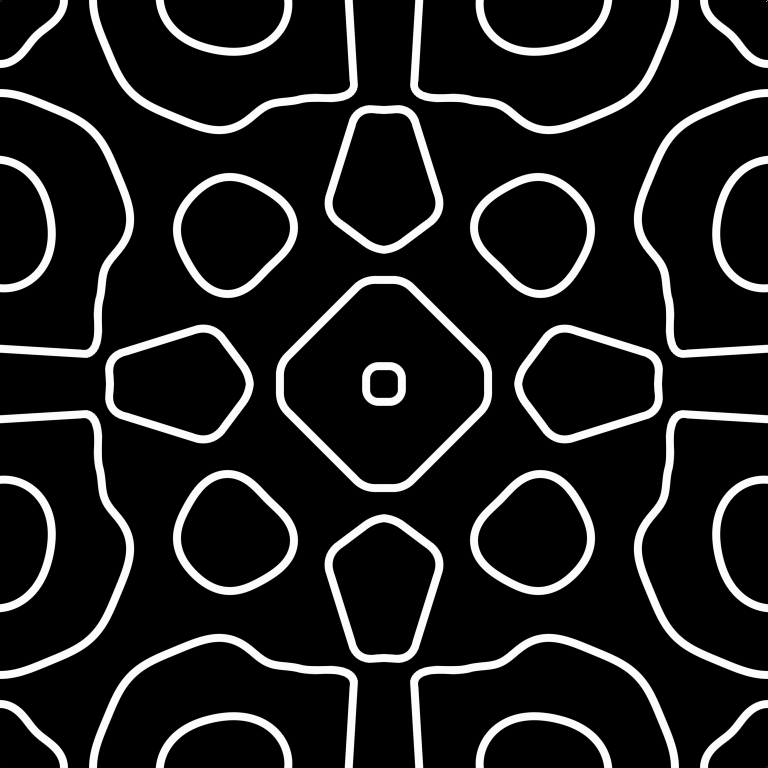
Give the GLSL for this pattern, as a Shadertoy shader.

```glsl
// White contour lines on black with the eightfold symmetry of a square tile.
// The plane is folded into one octant, where each outline is the zero set of
// a small field: smoothly joined half planes or a radius of layered cosines.

const vec3 INK = vec3(0.99);
const vec3 GROUND = vec3(0.0);
const float HALF_WIDTH = 0.0104;
const vec2 DIAGONAL = vec2(0.70711);

// Smooth maximum: intersects two fields with a rounded corner.
float smoothMax(float a, float b, float k) {
    float h = max(1.0 - abs(a - b) / k, 0.0);
    return max(a, b) + 0.25 * k * h * h;
}

float halfPlane(vec2 p, vec2 normal, float offset) {
    return dot(p, normal) - offset;
}

float roundBox(vec2 p, float size, float radius) {
    vec2 q = abs(p) - size + radius;
    return length(max(q, 0.0)) + min(max(q.x, q.y), 0.0) - radius;
}

// Closed curve, mirror symmetric about its axis; waves weigh cos(1..4 angle).
float waveRing(vec2 p, vec2 axis, float radius, vec4 waves) {
    float angle = atan(dot(p, vec2(-axis.y, axis.x)), dot(p, axis));
    vec4 harmonics = cos(angle * vec4(1.0, 2.0, 3.0, 4.0));
    return length(p) - radius - dot(waves, harmonics);
}

float diamond(vec2 p) {
    return smoothMax(halfPlane(p, DIAGONAL, 0.2284), p.x - 0.271, 0.021);
}

// Tapered petal lying along the horizontal axis.
float petal(vec2 p) {
    float front = halfPlane(p, vec2(1.0, -0.06), 0.7135);
    float side = halfPlane(p, vec2(0.298, 0.955), 0.281);
    float shoulder = halfPlane(p, vec2(-0.8, 0.6), -0.2656);
    float back = 0.349 - p.x;
    float body = smoothMax(smoothMax(front, side, 0.04), shoulder, 0.045);
    return smoothMax(body, back, 0.02);
}

float gaussian(float x, float width) {
    return exp(-x * x / (width * width));
}

// Wavy lobe open to the canvas edge, with a flat lower side.
float lobe(vec2 p, vec2 center) {
    vec2 q = p - center;
    float angle = atan(q.y, -q.x);
    float flare = max(-angle - 0.646, 0.0);
    float radius = 0.336 + 0.005 * cos(8.0 * angle)
                 - 0.034 * gaussian(angle + 0.401, 0.253)
                 + 1.2 * flare * flare;
    float lowerSide = 0.082 + 0.06 * (p.x - 0.836) - p.y;
    return smoothMax(length(q) - radius, lowerSide, 0.08);
}

// Even-width antialiased line along the zero set of a field.
float stroke(float field, float pixel) {
    float slope = length(vec2(dFdx(field), dFdy(field))) / pixel;
    float d = abs(field) / max(slope, 0.6);
    return 1.0 - smoothstep(HALF_WIDTH - 0.7 * pixel, HALF_WIDTH + 0.7 * pixel, d);
}

// Mirror into the octant x >= y >= 0.
vec2 foldOctant(vec2 p) {
    p = abs(p);
    return vec2(max(p.x, p.y), min(p.x, p.y));
}

void mainImage(out vec4 fragColor, in vec2 fragCoord) {
    float extent = min(iResolution.x, iResolution.y);
    float pixel = 2.0 / extent;
    vec2 p = foldOctant((2.0 * fragCoord - iResolution.xy) / extent);
    vec2 edgeCenter = vec2(1.0, 0.4167);

    // Center
    float ink = stroke(roundBox(p, 0.0465, 0.032), pixel);
    ink = max(ink, stroke(diamond(p), pixel));

    // Ring of eight closed shapes
    ink = max(ink, stroke(petal(p), pixel));
    float pebble = waveRing(p - vec2(0.3977), DIAGONAL, 0.1459,
                            vec4(-0.0071, -0.0035, 0.008, -0.0061));
    ink = max(ink, stroke(pebble, pixel));

    // Shapes cut by the canvas edge
    ink = max(ink, stroke(lobe(p, edgeCenter), pixel));
    float oval = waveRing(p - edgeCenter, vec2(-0.979, 0.202), 0.1503,
                          vec4(0.0, -0.0184, 0.0, 0.0));
    ink = max(ink, stroke(oval, pixel));
    float corner = waveRing(p - vec2(1.0), -DIAGONAL, 0.1497,
                            vec4(0.0, 0.0, 0.0, -0.0169));
    ink = max(ink, stroke(corner, pixel));

    fragColor = vec4(mix(GROUND, INK, ink), 1.0);
}
```
